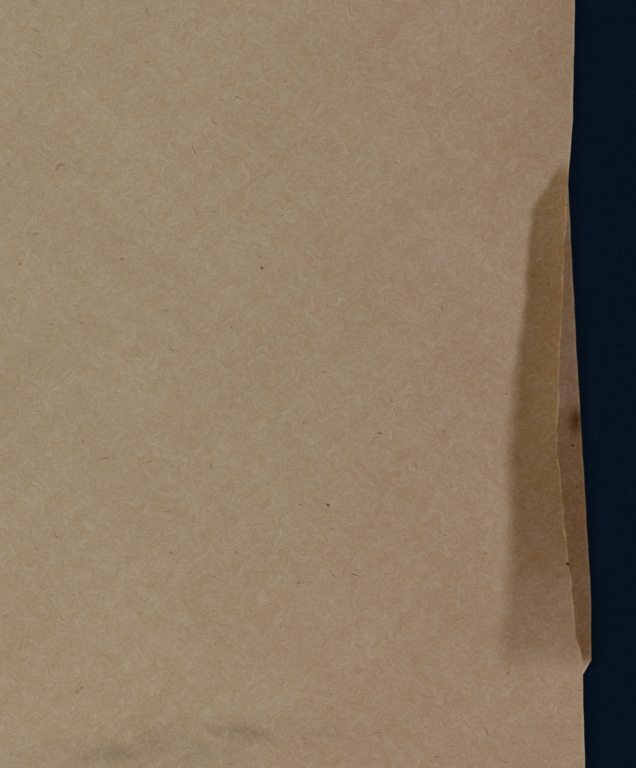
Give the GLSL for this texture, as a WebGL 1 fragment shader.

```glsl
precision highp float;
// A worn sheet of tan paper with a creased, folded right margin on a dark navy backing.
// Outlines are sums of linear ramps in height; the paper grain is cellular noise with
// layered sines, and short rotated strokes in jittered cells make the fibres and flecks.
uniform vec2 u_resolution;

vec2 hash2(vec2 p) {
  vec3 q = fract(p.xyx * vec3(0.1031, 0.1030, 0.0973));
  q += dot(q, q.yzx + 33.33);
  return fract((q.xx + q.yz) * q.zy);
}

// Distance to the nearest jittered point
float cellular(vec2 p) {
  vec2 cell = floor(p), f = fract(p);
  float nearest = 2.0;
  for (int j = -1; j <= 1; j++) {
    for (int i = -1; i <= 1; i++) {
      vec2 o = vec2(float(i), float(j));
      vec2 d = o + hash2(cell + o + 71.0) - f;
      nearest = min(nearest, dot(d, d));
    }
  }
  return sqrt(nearest);
}

// Soft, broad clouds
float waves(vec2 p) {
  float sum = 0.0, amp = 0.5;
  for (int i = 0; i < 4; i++) {
    p += 0.7 * sin(p.yx * 1.3 + 1.7);
    sum += amp * sin(p.x + 1.1) * sin(p.y + 0.4);
    p = mat2(1.5, 1.1, -1.1, 1.5) * p;
    amp *= 0.6;
  }
  return sum;
}

// Short rotated strokes of varied strength, in a given share of the cells
float strokes(vec2 p, float share, vec2 size) {
  vec2 cell = floor(p), r = hash2(cell + 13.0);
  vec2 d = fract(p) - 0.3 - 0.4 * hash2(cell + 47.0);
  float a = 1.2 * (r.y - 0.3);
  d = mat2(cos(a), sin(a), -sin(a), cos(a)) * d;
  d.y += 0.6 * d.x * d.x;
  return step(r.x, share) * (0.3 + 0.7 * r.y) * (1.0 - smoothstep(0.1, 1.0, length(d / size)));
}

float spot(vec2 p, vec2 center, vec2 size) {
  vec2 d = (p - center) / size;
  return exp(-dot(d, d));
}

float ramp(float y, float from, float to, float rise) {
  return rise * clamp((y - from) / (to - from), 0.0, 1.0);
}

float sheetEdge(float y) {
  return 0.762 + ramp(y, 0.0, 0.121, -0.003) + ramp(y, 0.121, 0.14, 0.011)
    + ramp(y, 0.219, 0.427, -0.012) + ramp(y, 0.427, 0.544, -0.007)
    + ramp(y, 0.544, 0.759, -0.011) + ramp(y, 0.759, 0.844, 0.006)
    + ramp(y, 0.844, 1.0, 0.003);
}

float foldEdge(float y) {
  return 0.648 + ramp(y, 0.127, 0.22, 0.010) + ramp(y, 0.22, 0.323, 0.006)
    + ramp(y, 0.323, 0.388, -0.003) + ramp(y, 0.388, 0.49, 0.006)
    + ramp(y, 0.49, 0.61, 0.015) + ramp(y, 0.61, 0.727, 0.008)
    + ramp(y, 0.727, 0.79, 0.042);
}

float creaseLine(float y) {
  return 0.759 + ramp(y, 0.134, 0.167, -0.008) + ramp(y, 0.167, 0.323, -0.017)
    + ramp(y, 0.323, 0.414, -0.009) + ramp(y, 0.414, 0.505, 0.002)
    + ramp(y, 0.505, 0.622, 0.005) + ramp(y, 0.622, 0.753, 0.006);
}

void main() {
  vec2 p = gl_FragCoord.xy / u_resolution.y;
  float x = p.x, y = p.y, soft = 0.0012;
  float wobble = 0.001 * sin(y * 95.0) * sin(y * 41.0 + 1.0);
  float edge = sheetEdge(y) + 0.3 * wobble;
  float fold = foldEdge(y) + 1.5 * wobble;
  float crease = creaseLine(y) + wobble;

  // Paper tone: warm low down, pinker and dimmer toward the right
  vec3 col = mix(vec3(0.612, 0.542, 0.442), vec3(0.59, 0.502, 0.415), smoothstep(0.1, 0.72, x));
  col += vec3(0.010, 0.003, -0.003) * (1.0 - smoothstep(0.05, 0.5, y));
  col -= 0.03 * smoothstep(0.62, 0.75, x) * smoothstep(0.6, 0.9, y);
  float smudge = spot(p, vec2(0.31, 0.045), vec2(0.11, 0.018)) + spot(p, vec2(0.17, 0.015), vec2(0.12, 0.018));
  col -= vec3(0.06, 0.055, 0.04) * smudge * (0.7 + 0.8 * waves(p * vec2(50.0, 90.0)));

  // Shaded fold with a soft outer side, then the turned flap beyond its crease
  float span = smoothstep(0.115, 0.17, y) * (1.0 - smoothstep(0.765, 0.795, y));
  float blur = mix(0.014, 0.006, smoothstep(0.4, 0.65, y));
  float shade = span * smoothstep(-blur, blur, x - fold - 0.002);
  vec3 foldTone = mix(vec3(0.525, 0.425, 0.335), vec3(0.435, 0.335, 0.23), smoothstep(0.14, 0.36, y));
  foldTone += vec3(0.03, 0.025, 0.012) * smoothstep(0.0, 0.05, x - fold) * smoothstep(0.3, 0.5, y);
  foldTone += 0.03 * smoothstep(0.6, 0.78, y);
  col = mix(col, foldTone, shade);
  float flapSpan = smoothstep(0.13, 0.15, y) * (1.0 - smoothstep(0.73, 0.755, y));
  float flap = flapSpan * smoothstep(-soft, soft, x - crease);
  vec3 flapTone = mix(vec3(0.40, 0.30, 0.205), vec3(0.43, 0.335, 0.255), smoothstep(0.44, 0.48, y));
  flapTone -= 0.15 * spot(p, vec2(0.750, 0.453), vec2(0.009, 0.015));
  col = mix(col, flapTone, flap);
  float worn = 0.55 + 0.45 * sin(y * 67.0) * sin(y * 143.0 + 2.0);
  col += vec3(0.13, 0.11, 0.08) * worn * flapSpan * exp(-pow((x - crease) / 0.0014, 2.0));

  // Mottling, ragged grain, pale fibres and sparse dark flecks
  vec2 bent = p + 0.004 * sin(p.yx * 190.0 + 3.0 * sin(p * 73.0));
  col += vec3(0.010, 0.013, 0.017) * waves(p * 21.0);
  col += vec3(0.006, 0.016, 0.026) * waves(bent * vec2(95.0, 120.0));
  col += vec3(0.020, 0.030, 0.038) * (cellular(bent * vec2(85.0, 115.0)) - 0.5);
  col += 0.045 * (cellular(bent * vec2(190.0, 270.0)) - 0.5);
  col += 0.016 * (hash2(floor(p * 512.0)).x - 0.5);
  col += 0.04 * strokes(bent * 60.0 + 9.0, 0.35, vec2(0.24, 0.07));
  col -= vec3(0.10, 0.105, 0.10) * strokes(bent * 34.0, 0.20, vec2(0.16, 0.06));
  col -= 0.24 * strokes(p * 13.0 + 5.0, 0.07, vec2(0.05, 0.035));

  // Lit rim of the sheet against the backing
  col += 0.05 * worn * exp(-pow((x - edge + 0.002) / 0.0014, 2.0));
  vec3 backing = vec3(0.035, 0.08, 0.13) + 0.012 * (hash2(floor(p * 400.0)).y - 0.5);
  backing *= 0.75 + 0.25 * smoothstep(0.0, 0.02, x - edge);
  col = mix(col, backing, smoothstep(-soft, soft, x - edge));
  gl_FragColor = vec4(col, 1.0);
}
```
